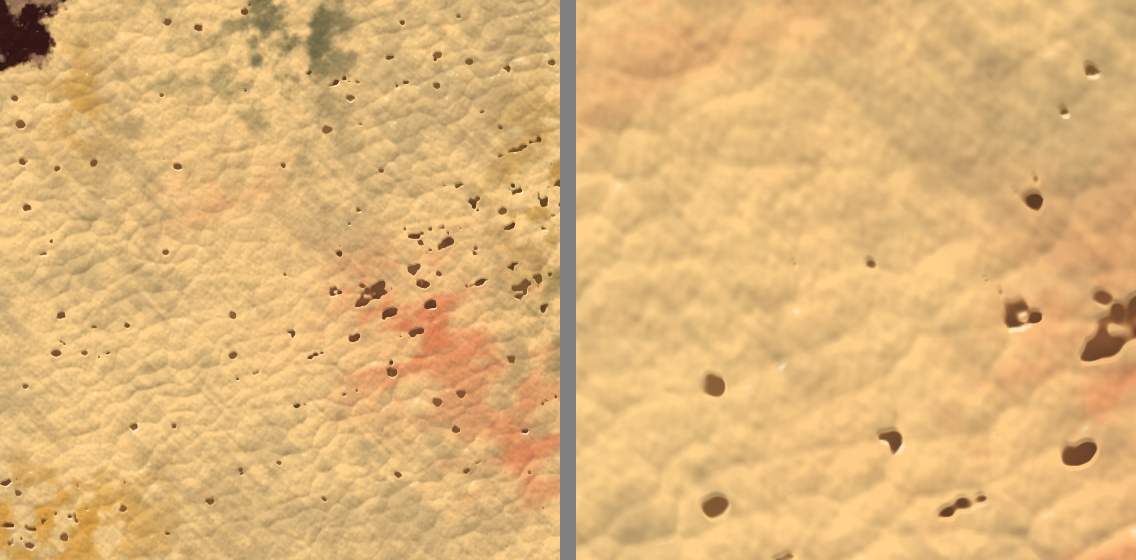
Left: the whole. Right: its middle third, enlarged.
Write a WebGL 2 fragment shader that draws this texture.

```glsl
#version 300 es
precision highp float;
// Thick cream oil paint: lumpy relief with slanted pits, glints and faded colour stains.
uniform vec2 u_resolution;
out vec4 fragColor;

float hash(vec2 p) {
  return fract(sin(dot(p, vec2(127.1, 311.7))) * 43758.5453);
}

float noise(vec2 p) {
  vec2 i = floor(p), f = fract(p);
  f = f * f * (3.0 - 2.0 * f);
  return mix(mix(hash(i), hash(i + vec2(1, 0)), f.x),
             mix(hash(i + vec2(0, 1)), hash(i + vec2(1, 1)), f.x), f.y);
}

float fbm(vec2 p) {
  float sum = 0.0, amp = 0.53;
  for (int i = 0; i < 4; i++) {
    sum += amp * noise(p);
    p = mat2(0.8, 0.6, -0.6, 0.8) * p * 2.03 + 11.3;
    amp *= 0.5;
  }
  return sum;
}

vec2 turn(vec2 p, float a) {
  return vec2(cos(a) * p.x + sin(a) * p.y, cos(a) * p.y - sin(a) * p.x);
}

// Soft round region, 1 at its centre
float blot(vec2 p, vec2 centre, vec2 radius) {
  vec2 d = (p - centre) / radius;
  return exp(-dot(d, d));
}

// Rounded lumps around jittered cell points
float lumps(vec2 p) {
  vec2 cell = floor(p);
  float nearest = 2.0;
  for (int y = -1; y <= 1; y++)
    for (int x = -1; x <= 1; x++) {
      vec2 c = cell + vec2(x, y);
      vec2 d = c + 0.1 + 0.8 * vec2(hash(c), hash(c + 37.7)) - p;
      nearest = min(nearest, dot(d, d));
    }
  return 1.0 - min(nearest, 1.0);
}

// Where pits crowd together
float pitDensity(vec2 p) {
  vec2 q = turn(p - vec2(0.68, 0.45), 0.6);
  float band = blot(q, vec2(0), vec2(0.27, 0.16));
  float edges = blot(p, vec2(1.0, 0.62), vec2(0.13, 0.22))
              + blot(p, vec2(0.02, 0.07), vec2(0.14, 0.12))
              + 0.6 * blot(p, vec2(0.63, 0.83), vec2(0.18, 0.13))
              + 0.5 * blot(p, vec2(0.1, 0.45), vec2(0.14, 0.1))
              + 0.5 * blot(p, vec2(0.92, 0.15), vec2(0.12, 0.14));
  return min(band + edges, 1.0);
}

// Depth of slanted pits plus a few round pores
float pits(vec2 p, float lump) {
  vec2 q = turn(p, 0.42);
  float n = 0.76 * noise(q * vec2(27, 58) + 5.0) + 0.24 * noise(p * 130.0);
  n += 0.22 * (0.72 - lump);
  float t = 0.92 - 0.21 * pitDensity(p);
  float slant = smoothstep(t, t + 0.09, n);
  vec2 cell = floor(p * 15.0);
  vec2 d = fract(p * 15.0) - 0.2 - 0.6 * vec2(hash(cell + 3.1), hash(cell + 8.4));
  float size = 0.04 + 0.06 * hash(cell + 5.7);
  float r = length(d * vec2(0.8, 1.0)) + 0.06 * (noise(p * 160.0) - 0.5);
  float pore = smoothstep(size + 0.03, size - 0.02, r) * step(0.8, hash(cell + 1.9));
  return max(slant, 0.8 * pore);
}

// Paint surface: x is height, y is pit depth
vec2 surface(vec2 p) {
  vec2 warp = vec2(noise(p * 24.0), noise(p * 24.0 + 7.0)) - 0.5;
  float lump = lumps(turn(p + 0.022 * warp, 0.35) * vec2(25, 37));
  float pit = pits(p, lump);
  float streak = noise(turn(p, -0.8) * vec2(16, 170));
  float h = 0.65 * lump * (0.4 + 0.9 * noise(p * 7.0)) + 0.55 * fbm(p * 42.0);
  return vec2(h + 0.09 * streak + 0.08 * noise(p * 190.0) - 0.35 * pit, pit);
}

void main() {
  vec2 p = gl_FragCoord.xy / u_resolution.y;
  float broad = fbm(p * 5.0 + 2.0), mottle = fbm(p * 26.0 + 9.0);
  float streak = noise(turn(p, -0.8) * vec2(14, 120));

  // Cream ground with dull scumbled areas
  float dull = smoothstep(0.4, 0.68, 0.5 * broad + 0.35 * mottle + 0.18 * streak);
  vec3 col = mix(vec3(0.94, 0.775, 0.515), vec3(0.80, 0.67, 0.46), dull);

  // Stains: grey green, coral, ochre
  float grey = blot(p, vec2(0.53, 0.96), vec2(0.1, 0.12))
             + 0.45 * blot(p, vec2(0.42, 0.86), vec2(0.2, 0.2))
             + 0.5 * blot(p, vec2(1.0, 0.5), vec2(0.1, 0.3));
  col = mix(col, vec3(0.47, 0.43, 0.29), min(grey, 1.0) * smoothstep(0.36, 0.68, mottle));
  float coral = blot(p, vec2(0.75, 0.41), vec2(0.17, 0.13))
              + 0.8 * blot(p, vec2(0.95, 0.2), vec2(0.12, 0.12))
              + 0.3 * blot(p, vec2(0.38, 0.66), vec2(0.12, 0.1));
  float coralSpots = smoothstep(0.4, 0.68, fbm(turn(p, 0.4) * vec2(15, 26) + 4.0));
  col = mix(col, vec3(0.85, 0.47, 0.31), min(coral, 1.0) * (0.2 + 0.7 * coralSpots));
  float ochre = blot(p, vec2(0.08, 0.06), vec2(0.2, 0.1))
              + 0.6 * blot(p, vec2(0.14, 0.82), vec2(0.06, 0.1))
              + 0.6 * blot(p, vec2(0.98, 0.68), vec2(0.1, 0.15));
  col = mix(col, vec3(0.83, 0.60, 0.25), min(ochre, 1.0) * smoothstep(0.38, 0.6, mottle));

  // Relief lit from the upper left
  vec2 toLight = 0.0028 * vec2(-0.4, 0.92);
  float slope = surface(p - toLight).x - surface(p + toLight).x;
  col *= 1.0 + clamp(0.65 * slope, -0.24, 0.07);

  // Pits, darker toward their floors and greener at the right
  float pit = surface(p).y;
  vec3 rim = mix(vec3(0.62, 0.44, 0.25), vec3(0.56, 0.46, 0.2), smoothstep(0.8, 1.0, p.x));
  rim = mix(rim, vec3(0.64, 0.32, 0.2), 0.6 * min(coral, 1.0));
  vec3 pitColour = mix(rim, vec3(0.34, 0.22, 0.14), smoothstep(0.5, 1.0, pit) * (0.4 + 0.6 * noise(p * 60.0)));
  col = mix(col, pitColour, smoothstep(0.1, 0.65, pit));

  // Dark maroon corner with ragged edge
  float corner = length((p - vec2(0.0, 1.0)) * vec2(1.0, 0.9)) + 0.13 * (mottle - 0.5);
  vec3 maroon = mix(vec3(0.2, 0.09, 0.08), vec3(0.6, 0.46, 0.34), smoothstep(0.5, 0.72, fbm(p * 38.0)));
  col = mix(col, maroon * (1.0 + 0.8 * slope), smoothstep(0.115, 0.09, corner));

  // Small wet glints on the lit slopes
  float glint = smoothstep(0.13, 0.27, slope) * smoothstep(0.58, 0.8, noise(p * 75.0));
  col = mix(col, vec3(1.0, 0.94, 0.8), 0.75 * glint * (1.0 - pit));
  fragColor = vec4(col, 1.0);
}
```
